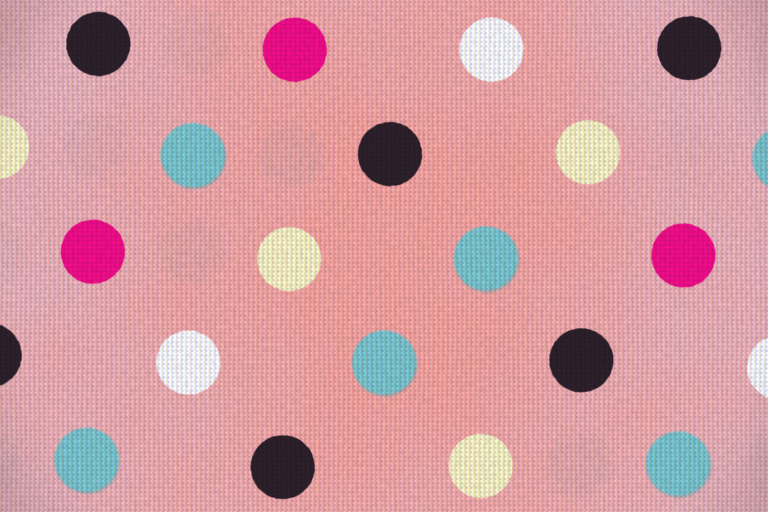
Write a Shadertoy shader that draws this pattern.

```glsl
const float TAU = 6.2831853;

// Lattice, in canvas heights, measured from the top left
const vec2 PITCH = vec2(0.385, 0.2037);
const vec2 START = vec2(0.191, 0.084);
const float ROW_DRIFT = -0.0057;
const float COLUMN_SAG = 0.0028;
const vec3 COLUMN_DROP = vec3(0.0, 0.0107, 0.0068);
const float JITTER = 0.004;
const float RADIUS = 0.0625;
const float RAGGED = 0.0014;

// Cloth
const vec3 PINK_WARM = vec3(0.905, 0.605, 0.600);
const vec3 PINK_COOL = vec3(0.865, 0.665, 0.705);
const vec3 GHOST_GREY = vec3(0.73, 0.60, 0.62);
const float GHOST_MAX = 0.32;
const float RIBS = 108.0;
const float STITCHES = 116.0;
const vec3 RIB_DEPTH = vec3(0.045, 0.095, 0.090);
const vec3 RIB_SHIFT = vec3(0.0, 0.12, 0.27);
const float STITCH_DEPTH = 0.035;

// Inks: black, magenta, white, cream, teal
const vec3 INKS[5] = vec3[5](
    vec3(0.165, 0.120, 0.160), vec3(0.890, 0.050, 0.510),
    vec3(0.915, 0.915, 0.940), vec3(0.905, 0.890, 0.730),
    vec3(0.450, 0.725, 0.765));
const int TEAL = 4;
const int INK_ORDER[15] = int[15](0, 1, 2,  3, 4, 0,  1, 3, 4,  0, 2, 4,  4, 0, 3);

vec2 hash2(vec2 p) {
    vec3 q = fract(p.xyx * vec3(0.1031, 0.1030, 0.0973));
    q += dot(q, q.yzx + 33.33);
    return fract((q.xx + q.yz) * q.zy);
}

float gradientCorner(vec2 cell, vec2 offset) {
    float angle = TAU * hash2(cell).x;
    return dot(vec2(cos(angle), sin(angle)), offset);
}

float gradientNoise(vec2 p) {
    vec2 i = floor(p), f = p - i;
    vec2 u = f * f * f * (f * (f * 6.0 - 15.0) + 10.0);
    vec2 e = vec2(1.0, 0.0);
    return mix(mix(gradientCorner(i, f), gradientCorner(i + e, f - e), u.x),
               mix(gradientCorner(i + e.yx, f - e.yx), gradientCorner(i + 1.0, f - 1.0), u.x), u.y);
}

int wrap(float value, float period) {
    return int(mod(value, period) + 0.5);
}

// Offset from the nearest dot centre; cell receives its column and row
vec2 dotOffset(vec2 p, float columnShift, out vec2 cell) {
    cell.y = round((p.y - START.y - 0.008) / PITCH.y);
    float rowStart = START.x + ROW_DRIFT * cell.y
                   + PITCH.x * (columnShift - 0.5 * mod(cell.y, 2.0));
    cell.x = round((p.x - rowStart) / PITCH.x);
    vec2 centre = vec2(rowStart, START.y) + cell * PITCH;
    centre.y += COLUMN_SAG * cell.x + COLUMN_DROP[wrap(cell.x, 3.0)];
    return p - centre - JITTER * (hash2(cell + 17.0) - 0.5);
}

float disc(float d, float softness) {
    return 1.0 - smoothstep(-softness, softness, d);
}

// Keeps fine waves from aliasing as they approach the pixel size
float waveFade(float frequency, float pixel) {
    return 1.0 - smoothstep(0.3, 0.65, frequency * pixel);
}

vec3 clothColour(vec2 p, vec2 fromCentre) {
    float clouds = gradientNoise(p * 3.5) + 0.5 * gradientNoise(p * 8.0 + 5.0);
    float coolness = smoothstep(0.1, 0.85, length(fromCentre * vec2(1.0, 0.75)));
    vec3 colour = mix(PINK_WARM, PINK_COOL, clamp(coolness + 0.4 * clouds, 0.0, 1.0));

    // Faint show-through between the printed dots
    vec2 cell;
    float d = length(dotOffset(p, 0.5, cell)) - RADIUS;
    float strength = GHOST_MAX * smoothstep(0.3, 1.0, hash2(cell + 41.0).y);
    float patchy = 0.75 + 0.6 * gradientNoise(p * 45.0);
    return mix(colour, GHOST_GREY, disc(d, 0.014) * strength * patchy);
}

vec3 weave(vec2 p, float pixel) {
    float stitch = cos(TAU * p.y * STITCHES) * waveFade(STITCHES, pixel);
    float ribPhase = p.x * RIBS + 0.12 * stitch + 0.35 * gradientNoise(p * 5.0);
    vec3 ribs = cos(TAU * (ribPhase + RIB_SHIFT)) * waveFade(RIBS, pixel);
    float fibre = gradientNoise(p * vec2(130.0, 90.0));
    return 1.0 + RIB_DEPTH * ribs + STITCH_DEPTH * stitch + 0.07 * fibre;
}

void mainImage(out vec4 fragColor, in vec2 fragCoord) {
    float pixel = 1.0 / iResolution.y;
    vec2 p = vec2(fragCoord.x, iResolution.y - fragCoord.y) * pixel;
    vec2 fromCentre = p - 0.5 * iResolution.xy * pixel;
    vec3 colour = clothColour(p, fromCentre);

    // Printed dots with slightly ragged edges
    vec2 cell;
    vec2 offset = dotOffset(p, 0.0, cell);
    int ink = INK_ORDER[wrap(cell.y, 5.0) * 3 + wrap(cell.x, 3.0)];
    float ragged = RAGGED * gradientNoise(p * 110.0);
    float d = length(offset) - RADIUS + ragged;
    float softness = max(pixel, ink == TEAL ? 0.0035 : 0.0016);

    // Teal bleeds towards the lower right
    if (ink == TEAL) {
        float bleed = length(offset - vec2(0.002, 0.004)) - RADIUS;
        colour = mix(colour, INKS[TEAL] * 0.86, 0.55 * disc(bleed, 0.005));
    }
    colour = mix(colour, INKS[ink], disc(d, softness));

    // Knit relief and dim corners
    colour *= weave(p, pixel);
    colour *= 1.0 - 0.12 * smoothstep(0.72, 0.95, length(fromCentre));
    fragColor = vec4(clamp(colour, 0.0, 1.0), 1.0);
}
```
